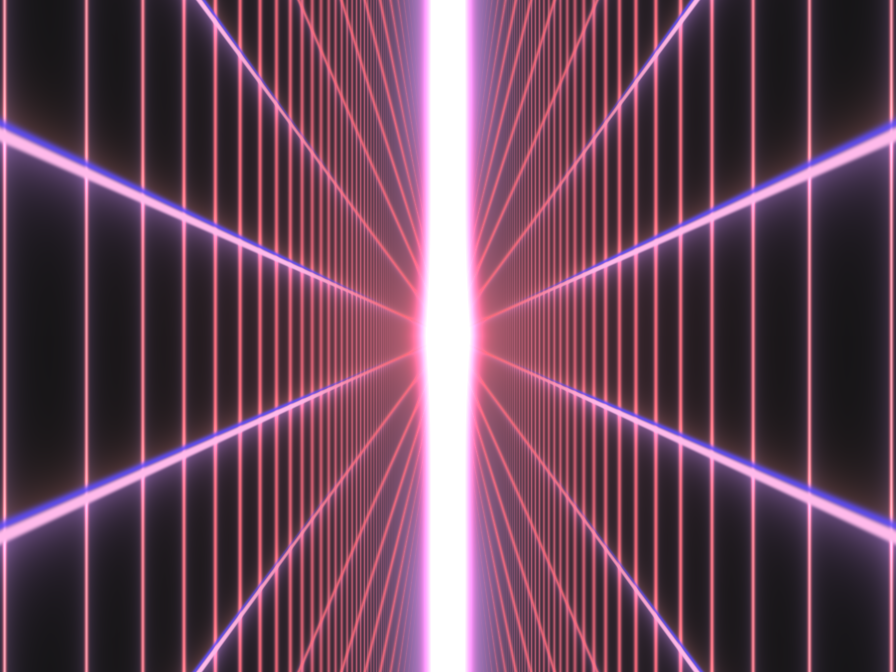
This background is drawn by a Shadertoy shader. Its source:

```glsl
#define RUNG_PERIOD 0.3433
#define RUNG_PHASE 0.415
#define RAY_PERIOD 0.9
#define RAY_WIDTH 0.019
#define RUNG_WIDTH 0.0030
#define BEAM_WIDTH 0.029
#define BEAM_BULGE 0.013
#define HAZE_REACH 0.15
#define CORE_REACH 0.12

const vec3 NIGHT  = vec3(0.075, 0.075, 0.08);
const vec3 MAUVE  = vec3(0.42, 0.26, 0.38);
const vec3 EMBER  = vec3(0.62, 0.22, 0.22);
const vec3 VIOLET = vec3(0.35, 0.28, 0.55);
const vec3 RED    = vec3(1.00, 0.41, 0.47);
const vec3 PINK   = vec3(1.00, 0.73, 0.92);
const vec3 BLUE   = vec3(0.36, 0.30, 1.00);

float bell(float d, float width) {
    float t = d / width;
    return exp(-t * t);
}

// Soft light that fills the corridor
vec3 haze(vec2 p, float side) {
    vec3 col = NIGHT + MAUVE * exp(-side / HAZE_REACH);
    col += EMBER * exp(-length(p) / CORE_REACH);
    col += VIOLET * bell(side, 0.07) * smoothstep(0.05, 0.4, abs(p.y));
    return col;
}

// Upright lines, evenly spaced in depth along both walls
vec3 addRungs(vec3 col, float side, float pixel) {
    float cell = abs(fract(1.0 / (side * RUNG_PERIOD) - RUNG_PHASE + 0.5) - 0.5);
    float spacing = RUNG_PERIOD * side * side;
    float d = cell * spacing;
    float width = max(min(RUNG_WIDTH, 0.25 * spacing), 0.7 * pixel);
    float fade = smoothstep(1.2, 4.0, spacing / pixel);
    float strength = fade * mix(0.45, 0.95, smoothstep(0.1, 0.32, side));

    col += vec3(0.17, 0.12, 0.20) * exp(-9.0 * cell) * fade;
    vec3 tint = mix(RED, vec3(1.0, 0.66, 0.73), smoothstep(0.25, 0.65, side) * bell(d, 0.0025));
    return mix(col, tint, bell(d, width) * strength);
}

// Lines running to the vanishing point, with a blue upper rim
vec3 addRays(vec3 col, vec2 p, float side, float pixel) {
    float slope = p.y / side;
    float cell = fract(slope / RAY_PERIOD) - 0.5;
    float spacing = RAY_PERIOD * side / sqrt(1.0 + slope * slope);
    float d = cell * spacing;
    float width = max(max(RAY_WIDTH * spacing, min(0.0024, 0.2 * spacing)), 0.7 * pixel);
    float fade = smoothstep(2.0, 12.0, spacing / pixel);
    float nearness = smoothstep(0.05, 0.2, spacing);

    // Warm halo above, violet halo below
    vec3 halo = cell > 0.0 ? vec3(0.40, 0.22, 0.22) * exp(-13.0 * cell)
                           : vec3(0.40, 0.26, 0.50) * exp(11.0 * cell);
    col += halo * fade * mix(0.4, 0.9, nearness);

    float rim = bell(d - 1.4 * width, 0.8 * width);
    col = mix(col, BLUE, rim * nearness * 0.85);
    float t = d / width;
    float core = exp(-t * t * mix(1.0, t * t, nearness));
    return mix(col, mix(RED, PINK, nearness), core * fade * mix(0.75, 1.0, nearness));
}

// White spindle of light on the axis, with a wider red fringe
vec3 addBeam(vec3 col, vec2 p, float side) {
    float width = BEAM_WIDTH + BEAM_BULGE * exp(-abs(p.y) / 0.17);
    vec3 t = side / (width * vec3(1.15, 0.95, 1.05));
    vec3 glow = exp(-t * t * t * t);
    return col + glow * (vec3(1.08, 1.0, 1.05) - 0.35 * col);
}

void mainImage(out vec4 fragColor, in vec2 fragCoord) {
    vec2 p = (fragCoord - 0.5 * iResolution.xy) / iResolution.y;
    float pixel = 1.0 / iResolution.y;
    float side = max(abs(p.x), 0.0005);

    vec3 col = haze(p, side);
    col = addRungs(col, side, pixel);
    col = addRays(col, p, side, pixel);
    col = addBeam(col, p, side);
    fragColor = vec4(clamp(col, 0.0, 1.0), 1.0);
}
```
